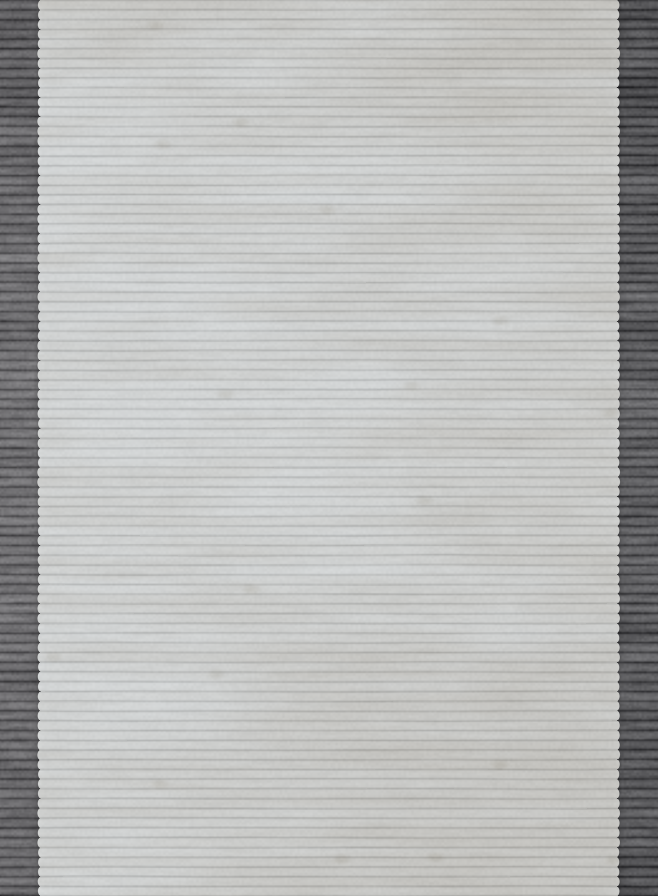
Write a Shadertoy shader that draws this texture.

```glsl
// A pale ribbed textile panel between two charcoal side bands.
// Horizontal ribs come from a repeated profile; stretched value noise adds
// worn streaks, warm patches and thread grain; the seams are scalloped.

const float RIB_COUNT = 92.0;
const float LEFT_SEAM = 0.0590;
const float RIGHT_SEAM = 0.9400;
const float SCALLOP_DEPTH = 0.0042;
const float GROOVE_WIDTH = 0.11;
const float GROOVE_DEPTH = 0.070;
const float GRAIN_AMOUNT = 0.022;
const float FLECK_AMOUNT = 0.045;
const vec3 COOL_CLOTH = vec3(0.823, 0.833, 0.835);
const vec3 WARM_CLOTH = vec3(0.762, 0.758, 0.742);
const vec3 LEFT_CHARCOAL = vec3(0.405, 0.402, 0.412);
const vec3 RIGHT_CHARCOAL = vec3(0.335, 0.335, 0.345);

float hash21(vec2 p) {
    vec3 q = fract(vec3(p.xyx) * 0.1031);
    q += dot(q, q.yzx + 33.33);
    return fract((q.x + q.y) * q.z);
}

float valueNoise(vec2 p) {
    vec2 cell = floor(p);
    vec2 f = fract(p);
    f = f * f * (3.0 - 2.0 * f);
    float low = mix(hash21(cell), hash21(cell + vec2(1.0, 0.0)), f.x);
    float high = mix(hash21(cell + vec2(0.0, 1.0)), hash21(cell + 1.0), f.x);
    return mix(low, high, f.y);
}

float fbm(vec2 p) {
    float sum = 0.0;
    float weight = 0.5;
    for (int i = 0; i < 4; i++) {
        sum += weight * valueNoise(p);
        p = p * 2.03 + 17.3;
        weight *= 0.5;
    }
    return sum / 0.9375;
}

// Sparse small stains, one candidate in each cell of a jittered grid
float flecks(vec2 uv) {
    vec2 grid = uv * vec2(7.0, 10.0);
    vec2 cell = floor(grid);
    vec2 jitter = vec2(hash21(cell + 3.1), hash21(cell + 8.7)) * 0.5 + 0.25;
    float spot = length((fract(grid) - jitter) * vec2(1.0, 1.6));
    float present = step(0.76, hash21(cell + 41.0));
    return present * (1.0 - smoothstep(0.02, 0.13, spot));
}

void mainImage(out vec4 fragColor, in vec2 fragCoord) {
    vec2 uv = fragCoord / iResolution.xy;
    vec2 pixel = 1.0 / iResolution.xy;

    // Rib phase with a slight hand-made waver
    float waver = 0.10 * (valueNoise(uv * vec2(6.0, 40.0)) - 0.5);
    float ribCoord = uv.y * RIB_COUNT + waver;
    float rib = floor(ribCoord);
    float phase = fract(ribCoord);
    float ribPixel = RIB_COUNT * pixel.y;
    float grooveDistance = min(phase, 1.0 - phase);
    float groove = 1.0 - smoothstep(0.0, GROOVE_WIDTH + ribPixel, grooveDistance);
    float crown = sin(3.14159265 * phase);
    float ribTone = hash21(vec2(rib, 5.0)) - 0.5;

    // Worn streaks, fine threads and woven grain
    float streak = fbm(vec2(uv.x * 5.0, uv.y * 55.0)) - 0.5;
    float patches = fbm(uv * vec2(4.0, 9.0) + 6.0) - 0.5;
    float thread = valueNoise(uv * vec2(35.0, 330.0)) - 0.5;
    float grain = valueNoise(uv * vec2(260.0, 360.0)) - 0.5;

    // Pale cloth: cool at left centre, warmer to the right, top and bottom
    float warmth = 0.20 + 0.42 * smoothstep(0.10, 0.95, uv.x);
    warmth += 0.28 * smoothstep(0.78, 1.0, uv.y);
    warmth += 0.16 * (1.0 - smoothstep(0.0, 0.38, uv.y));
    warmth += 0.85 * streak + 0.75 * patches + 0.18 * ribTone;
    vec3 cloth = mix(COOL_CLOTH, WARM_CLOTH, clamp(warmth, 0.0, 1.0));
    cloth += 0.014 * (crown - 0.6) + 0.016 * thread + GRAIN_AMOUNT * grain;
    float grooveStrength = 0.75 + 0.6 * valueNoise(vec2(uv.x * 9.0, rib));
    cloth -= GROOVE_DEPTH * groove * grooveStrength;
    cloth -= FLECK_AMOUNT * flecks(uv) * vec3(0.8, 0.9, 1.1);

    // Charcoal bands: stronger ribs, lightest around mid height
    vec3 band = mix(LEFT_CHARCOAL, RIGHT_CHARCOAL, step(0.5, uv.x));
    float midLight = 1.0 - smoothstep(0.0, 0.55, abs(uv.y - 0.47));
    band += 0.05 * midLight - 0.015;
    band += 0.10 * (crown - 0.6) - 0.07 * groove;
    band += 0.13 * streak + 0.07 * thread + 0.05 * grain + 0.03 * ribTone;

    // Each rib of the cloth bulges over the seam
    float bulge = SCALLOP_DEPTH * (sqrt(crown) - 0.6);
    float seamJitter = 0.0012 * ribTone;
    float inside = min(uv.x - LEFT_SEAM, RIGHT_SEAM - uv.x) + bulge + seamJitter;
    float coverage = smoothstep(-0.7 * pixel.x, 0.7 * pixel.x, inside);
    band *= 1.0 - 0.18 * exp(-abs(inside) * 300.0);
    cloth += 0.018 * exp(-abs(inside) * 160.0);

    fragColor = vec4(clamp(mix(band, cloth, coverage), 0.0, 1.0), 1.0);
}
```
